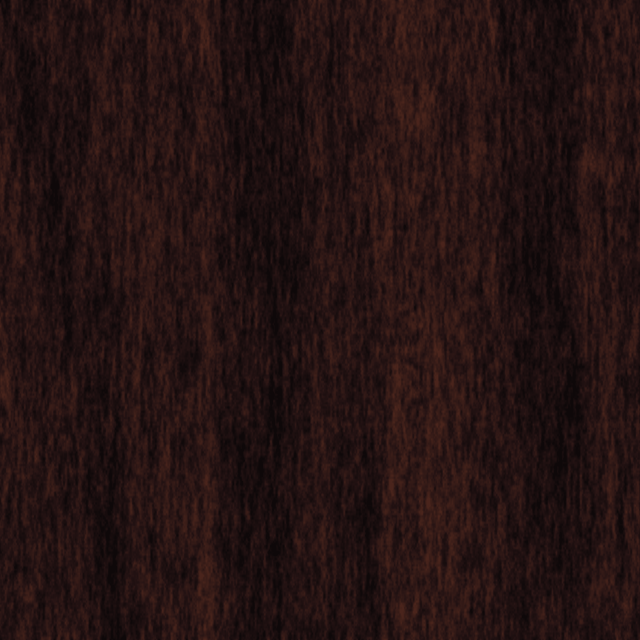
Reproduce this texture procedurally as a WebGL 1 fragment shader.

```glsl
precision highp float;
uniform vec2 u_resolution;

const vec3 DARK_WOOD = vec3(0.055, 0.032, 0.036);
const vec3 MID_WOOD = vec3(0.145, 0.074, 0.075);
const vec3 LIGHT_WOOD = vec3(0.290, 0.143, 0.108);

float hash(vec2 p) {
  vec3 q = fract(vec3(p.xyx) * 0.1031);
  q += dot(q, q.yzx + 33.33);
  return fract((q.x + q.y) * q.z);
}

float noise(vec2 p) {
  vec2 cell = floor(p);
  vec2 f = fract(p);
  f = f * f * (3.0 - 2.0 * f);
  float low = mix(hash(cell), hash(cell + vec2(1.0, 0.0)), f.x);
  float high = mix(hash(cell + vec2(0.0, 1.0)), hash(cell + vec2(1.0, 1.0)), f.x);
  return mix(low, high, f.y);
}

// Noise centred on zero, with separate frequencies across and along the grain
float grain(vec2 p, float across, float along, float seed) {
  return noise(p * vec2(across, along) + seed) - 0.5;
}

// Soft vertical stripe
float band(float x, float centre, float width) {
  float d = (x - centre) / width;
  return exp(-d * d);
}

// Broad light and dark growth zones
float growthZones(vec2 p) {
  float slant = 0.175 - 0.125 * smoothstep(0.2, 1.0, p.y);
  float tone = 0.48;
  tone -= 0.17 * band(p.x, slant, 0.032);
  tone += 0.05 * band(p.x, 0.24, 0.06);
  tone += 0.30 * band(p.x, 0.324, 0.014);
  tone += 0.12 * band(p.x, 0.316, 0.003);
  tone -= 0.21 * band(p.x, 0.40, 0.055);
  tone += 0.10 * band(p.x, 0.57, 0.016) * smoothstep(0.45, 0.85, p.y);
  tone -= 0.18 * band(p.x, 0.575, 0.025) * (1.0 - smoothstep(0.2, 0.6, p.y));
  tone += 0.24 * smoothstep(0.592, 0.602, p.x) * (1.0 - smoothstep(0.66, 0.80, p.x));
  tone -= 0.16 * band(p.x, 0.86, 0.05);
  tone += 0.05 * smoothstep(0.89, 0.93, p.x);
  return tone;
}

// Long streaks, thin fibres and short pores
float fibres(vec2 p) {
  float tone = 0.16 * grain(p, 34.0, 1.6, 3.0);
  tone += 0.24 * grain(p, 85.0, 5.0, 17.0);
  tone += 0.40 * grain(p, 160.0, 20.0, 41.0);
  tone += 0.42 * grain(p, 205.0, 42.0, 59.0);
  tone += 0.46 * grain(p, 290.0, 110.0, 73.0);
  tone += 0.26 * grain(p, 420.0, 300.0, 131.0);
  tone += 0.12 * grain(p, 30.0, 26.0, 97.0);
  return tone;
}

// Wavy eyes along the bright zone
float figure(vec2 p) {
  float contour = noise(p * vec2(18.0, 10.0) + 11.0) + 0.25 * noise(p * vec2(50.0, 32.0));
  float mask = band(p.x, 0.64, 0.03);
  mask *= smoothstep(0.25, 0.40, p.y) * (1.0 - smoothstep(0.75, 0.95, p.y));
  return 0.15 * mask * sin(contour * 32.0);
}

vec3 woodColour(float tone) {
  vec3 shade = mix(DARK_WOOD, MID_WOOD, clamp(tone * 1.9, 0.0, 1.0));
  return mix(shade, LIGHT_WOOD, clamp((tone - 0.5) * 1.6, 0.0, 1.0));
}

void main() {
  vec2 p = gl_FragCoord.xy / u_resolution;

  // Gentle wander of the fibres
  vec2 bent = p;
  bent.x += 0.006 * grain(p, 6.0, 3.0, 7.0) + 0.003 * grain(p, 20.0, 12.0, 29.0);

  float tone = growthZones(bent) + fibres(bent) + figure(p);
  gl_FragColor = vec4(woodColour(tone), 1.0);
}
```
